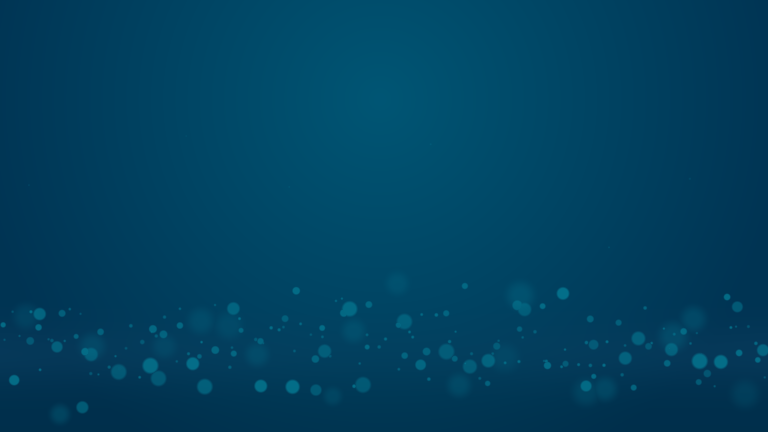
Give the GLSL for this background, as a Shadertoy shader.

```glsl
// Deep teal backdrop with a high soft glow and a low drifting band of round light specks.

const vec3 GLOW_TEAL = vec3(0.0, 0.335, 0.455);
const vec3 DEEP_BLUE = vec3(0.0, 0.202, 0.325);
const vec3 SPECK_CYAN = vec3(0.015, 0.475, 0.575);
const vec3 HAZE_BLUE = vec3(0.09, 0.30, 0.45);

float hash(float n) {
    n = fract(n * 0.1031);
    n *= n + 33.33;
    n *= n + n;
    return fract(n);
}

// Soft disc whose edge fades over the given width.
float disc(vec2 p, vec2 center, float radius, float softness) {
    return 1.0 - smoothstep(radius - softness, radius + softness, length(p - center));
}

// Triangular spread around zero, from -1 to 1.
float spread(float seed) {
    return hash(seed) + hash(seed + 0.37) - 1.0;
}

// One layer of specks: evenly spaced columns with random shifts and sizes.
float speckLayer(vec2 p, float aspect, int count, float seed, vec2 band,
                 vec2 radii, float blur, float pixel) {
    float cover = 0.0;
    for (int i = 0; i < count; i++) {
        float id = seed + float(i) * 7.13;
        float x = aspect * (float(i) + hash(id + 1.7)) / float(count);
        float y = band.x + band.y * spread(id + 3.1);
        float radius = mix(radii.x, radii.y, hash(id + 5.9));
        float strength = mix(0.55, 1.0, hash(id + 9.3));
        float softness = max(radius * blur, pixel);
        float spot = disc(p, vec2(x, y), radius, softness);
        cover = max(cover, spot * strength);
    }
    return cover;
}

vec3 backdrop(vec2 p, float aspect) {
    // Radial glow above the middle
    float reach = length(p - vec2(0.495 * aspect, 0.77)) / 0.95;
    vec3 color = mix(GLOW_TEAL, DEEP_BLUE, min(reach, 1.0));

    // Darker floor and a faint haze, strongest toward the sides
    color *= mix(0.91, 1.0, smoothstep(0.0, 0.32, p.y));
    float side = abs(p.x / aspect - 0.5) * 2.0;
    float height = (p.y - 0.18) / 0.07;
    return mix(color, HAZE_BLUE, exp(-height * height) * mix(0.08, 0.25, side));
}

void mainImage(out vec4 fragColor, in vec2 fragCoord) {
    vec2 p = fragCoord / iResolution.y;
    float aspect = iResolution.x / iResolution.y;
    float pixel = 1.0 / iResolution.y;
    vec3 color = backdrop(p, aspect);

    // Blurred, small, medium and large specks along the band
    float blurred = speckLayer(p, aspect, 18, 11.0, vec2(0.20, 0.18), vec2(0.018, 0.030), 0.6, pixel);
    float tiny = speckLayer(p, aspect, 90, 211.0, vec2(0.20, 0.12), vec2(0.002, 0.004), 0.4, pixel);
    float medium = speckLayer(p, aspect, 48, 907.0, vec2(0.21, 0.14), vec2(0.005, 0.009), 0.25, pixel);
    float large = speckLayer(p, aspect, 34, 1607.0, vec2(0.21, 0.17), vec2(0.011, 0.018), 0.22, pixel);
    color = mix(color, SPECK_CYAN, blurred * 0.28);
    color = mix(color, SPECK_CYAN, max(max(tiny, medium), large) * 0.82);

    // A few faint motes in the open space above
    float motes = speckLayer(p, aspect, 6, 3001.0, vec2(0.58, 0.25), vec2(0.001, 0.002), 0.5, pixel);
    color = mix(color, SPECK_CYAN, motes * 0.4);

    fragColor = vec4(color, 1.0);
}
```
